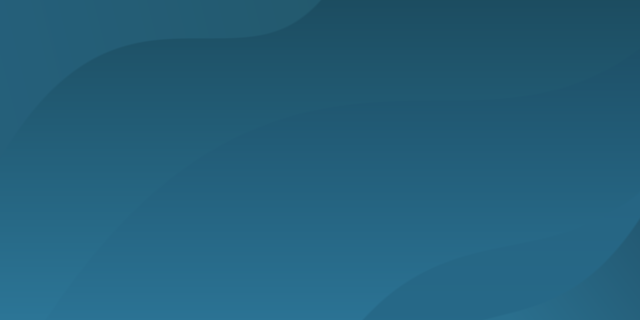
A Shadertoy shader for this background:

```glsl
// Linear colour gradient running from point a to point b
vec3 ramp(vec2 p, vec2 a, vec2 b, vec3 colorA, vec3 colorB) {
    vec2 axis = b - a;
    return mix(colorA, colorB, clamp(dot(p - a, axis) / dot(axis, axis), 0.0, 1.0));
}

// One arm of a bend: arm = (reach, height, power)
float armHeight(float d, vec3 arm) {
    return arm.y * pow(max(d, 0.0) / arm.x, arm.z);
}

// S-shaped crest: falls to the left of its centre and rises to the right
float crest(float x, vec2 center, float tilt, vec3 fall, vec3 rise) {
    float d = x - center.x;
    return center.y + tilt * d + armHeight(d, rise) - armHeight(-d, fall);
}

// Smooth coverage of the area below a crest
float below(float y, float height) {
    float f = height - y;
    float w = max(fwidth(f), 1e-5);
    return smoothstep(-w, w, f);
}

void mainImage(out vec4 fragColor, in vec2 fragCoord) {
    // Canvas is 2 wide and 1 high
    vec2 p = 2.0 * fragCoord / iResolution.x;
    p.y = fragCoord.y / iResolution.y;
    vec2 bottom = vec2(0.0), top = vec2(0.0, 1.0);

    // Upper left backdrop
    vec3 color = ramp(p, vec2(0.0, 0.75), vec2(1.0, 1.0),
                      vec3(0.145, 0.375, 0.480), vec3(0.135, 0.350, 0.430));

    // Large rear wave
    vec3 rearColor = ramp(p, bottom, top,
                          vec3(0.172, 0.460, 0.590), vec3(0.110, 0.300, 0.378));
    float rearCrest = crest(p.x, vec2(0.625, 0.880), 0.0,
                            vec3(0.625, 0.375, 2.81), vec3(0.378, 0.120, 3.6));
    color = mix(color, rearColor, below(p.y, rearCrest));

    // Broad middle wave
    vec3 middleColor = ramp(p, bottom, top,
                            vec3(0.168, 0.450, 0.580), vec3(0.106, 0.290, 0.376));
    float middleCrest = crest(p.x, vec2(1.380, 0.686), 0.0,
                              vec3(1.237, 0.685, 2.72), vec3(0.620, 0.162, 2.85));
    color = mix(color, middleColor, below(p.y, middleCrest));

    // Low front wave
    vec3 frontColor = ramp(p, bottom, vec2(0.0, 0.4),
                           vec3(0.150, 0.410, 0.532), vec3(0.147, 0.395, 0.512));
    float frontCrest = crest(p.x, vec2(1.615, 0.237), 0.2,
                             vec3(0.482, 0.141, 3.1), vec3(0.385, 0.086, 2.8));
    color = mix(color, frontColor, below(p.y, frontCrest));

    // Lower right corner
    vec3 cornerColor = ramp(p, vec2(1.6, 0.0), vec2(2.0, 0.3),
                            vec3(0.165, 0.435, 0.555), vec3(0.137, 0.350, 0.450));
    float cornerCrest = crest(p.x, vec2(1.5625, 0.013), 0.25,
                              vec3(0.400, 0.100, 2.8), vec3(0.4375, 0.195, 2.85));
    color = mix(color, cornerColor, below(p.y, cornerCrest));

    fragColor = vec4(color, 1.0);
}
```
